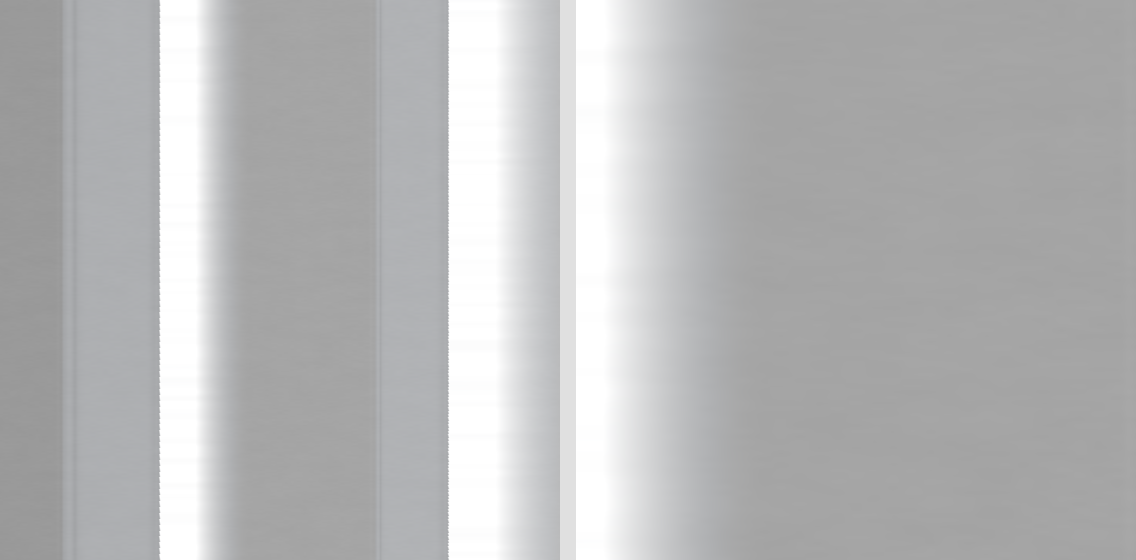
Left, the full canvas; right, a detail of the centre.
This texture is drawn by a WebGL 1 fragment shader. Its source:

```glsl
precision highp float;
// Brushed metal panels standing side by side: each has a hard-edged white
// highlight that fades into a flat grey face, then a grooved seam and a cool
// strip. Widths and tones drift from one panel to the next.
uniform vec2 u_resolution;

#define PERIOD 0.5156
#define FIRST_EDGE 0.2878
#define GLARE_WIDTH 0.0615
#define FADE_WIDTH 0.100
#define STRIP_WIDTH 0.177
#define SEAM_WIDTH 0.029
#define FACE_TONE 0.602
#define STRIP_TONE 0.686
#define SERRATION 0.0018
#define GRAIN 0.008

const vec3 COOL_TINT = vec3(0.990, 1.0, 1.014);

float hash(vec2 p) {
  return fract(sin(dot(p, vec2(127.1, 311.7))) * 43758.5453);
}

float noise(vec2 p) {
  vec2 cell = floor(p), f = fract(p);
  f = f * f * (3.0 - 2.0 * f);
  return mix(mix(hash(cell), hash(cell + vec2(1.0, 0.0)), f.x),
             mix(hash(cell + vec2(0.0, 1.0)), hash(cell + 1.0), f.x), f.y);
}

// Soft vertical line centred on zero
float line(float x, float width) {
  return exp(-x * x / (width * width));
}

void main() {
  vec2 uv = gl_FragCoord.xy / u_resolution;
  float px = 1.0 / u_resolution.x;

  // Panel index, distance from its bright edge and to the next one
  float position = (uv.x - FIRST_EDGE) / PERIOD;
  float panel = floor(position);
  float fromEdge = (position - panel) * PERIOD;
  float toEdge = PERIOD - fromEdge;
  float next = panel + 1.0;

  // Sizes and tones that vary by panel
  float glareWidth = GLARE_WIDTH + 0.020 * panel;
  float fadeWidth = FADE_WIDTH + 0.055 * panel;
  float stripWidth = STRIP_WIDTH - 0.043 * next;
  float seamWidth = max(SEAM_WIDTH - 0.016 * next, 0.006);
  float faceTone = FACE_TONE + 0.043 * next + 0.025 * max(panel, 0.0);
  float stripTone = STRIP_TONE + 0.012 * next;

  // Flat face stepping up into the cool strip
  float fromSeam = stripWidth - toEdge;
  float onStrip = smoothstep(-px, 0.004, fromSeam);
  float rise = smoothstep(0.0, seamWidth * 1.6, fromSeam);
  float tone = mix(faceTone, mix(stripTone - 0.035, stripTone, rise), onStrip);

  // Seam: pale ridge beside a dark groove
  tone += 0.022 * line(fromSeam - 0.42 * seamWidth, 0.2 * seamWidth);
  tone -= 0.024 * line(fromSeam - 0.80 * seamWidth, 0.14 * seamWidth);
  tone += 0.008 * line(fromSeam + 0.007, 0.003);

  // Shaded lip in front of the highlight
  tone -= 0.034 * (1.0 - smoothstep(0.004, 0.028, toEdge));
  tone += 0.015 * line(toEdge - 0.008, 0.003);

  // Faint mottling and horizontal brushing
  tone += GRAIN * (noise(uv * vec2(24.0, 60.0)) - 0.5);
  tone += GRAIN * (noise(uv * vec2(90.0, 300.0)) - 0.5);

  // Highlight falling off towards the face
  float t = clamp((fromEdge - glareWidth) / fadeWidth, 0.0, 1.0);
  t = max(t + 0.04 * (noise(vec2(next * 7.0, uv.y * 90.0)) - 0.5) * (1.0 - t), 0.0);
  float glare = (1.0 - t) * (1.0 - t);
  float coolness = max(onStrip, smoothstep(0.0, 0.15, glare));
  vec3 color = tone * mix(vec3(1.0), COOL_TINT, coolness);
  color = mix(color, vec3(1.0), glare);

  // Finely serrated front of the highlight
  float teeth = fract(uv.y * (95.0 + 70.0 * next));
  float front = px + SERRATION * teeth * mix(1.0, 0.6, uv.y);
  color = mix(color, vec3(1.0), 1.0 - smoothstep(front - px, front + px, toEdge));

  gl_FragColor = vec4(clamp(color, 0.0, 1.0), 1.0);
}
```
